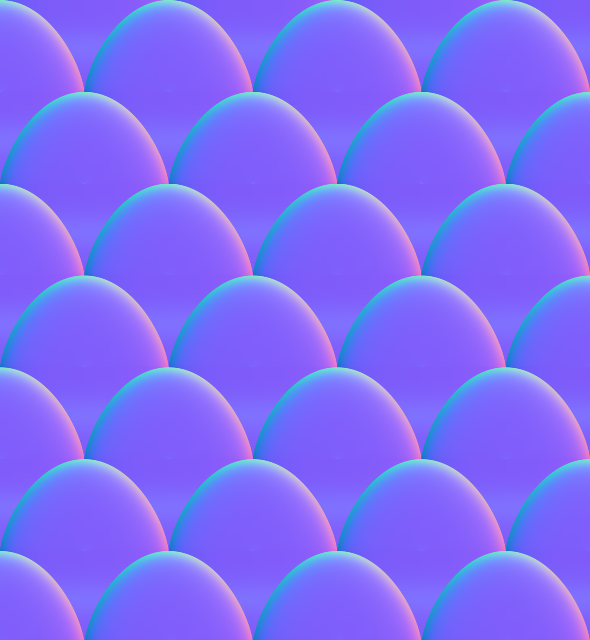
A Shadertoy shader for this texture map:

```glsl
// Tangent-space normal map of overlapping rounded scales in staggered rows.

const vec2 REPEATS = vec2(3.5, 6.97);    // columns and rows on the canvas
const float ROW_HEIGHT = 1.09;           // row pitch in scale half-widths
const float DOME_POWER = 1.43;           // 2.0 is an ellipse, lower is more pointed
const float BASE_TILT = -0.29;           // downward lean of each scale

// Position in a scale: x is -1..1 across, y is rows below its apex.
vec2 scalePosition(vec2 grid, float row) {
    float shifted = grid.x + 0.5 - 0.5 * mod(row, 2.0);
    return vec2(2.0 * fract(shifted) - 1.0, grid.y - row);
}

// Outward direction in xy, approximate distance inside the rim in z.
vec3 rimField(vec2 p) {
    float above = max(1.0 - p.y, 0.0);
    float radius = sqrt(pow(above, DOME_POWER) + p.x * p.x);
    vec2 gradient = vec2(2.0 * p.x, DOME_POWER * pow(above, DOME_POWER - 1.0) / ROW_HEIGHT);
    float steepness = max(length(gradient), 1e-4);
    float depth = (1.0 - radius) * 2.0 * max(radius, 1e-4) / steepness;
    return vec3(gradient / steepness, depth);
}

// Steep narrow bevel on top of a broad soft curve.
float rimSlope(float depth) {
    return 1.2 * exp(-depth / 0.05) + 0.55 * exp(-depth / 0.2);
}

// Faint upward swell in the hollow between two neighbouring scales.
float hollowSwell(float drop) {
    float offset = (drop - 1.53) / 0.2;
    return 0.17 * exp(-offset * offset);
}

vec3 scaleNormal(vec2 p, vec3 rim) {
    vec2 slope = rim.xy * rimSlope(max(rim.z, 0.0));
    slope.y += BASE_TILT + hollowSwell(p.y);
    return normalize(vec3(slope, 1.0));
}

void mainImage(out vec4 fragColor, in vec2 fragCoord) {
    vec2 uv = fragCoord / iResolution.xy;
    vec2 grid = vec2(uv.x, 1.0 - uv.y) * REPEATS;
    float row = floor(grid.y);
    float pixel = 2.0 * REPEATS.x / iResolution.x;

    // The front row covers the lower part of the row behind it.
    vec2 front = scalePosition(grid, row);
    vec2 back = scalePosition(grid, row - 1.0);
    vec3 frontRim = rimField(front);
    vec3 backRim = rimField(back);
    float coverage = smoothstep(-0.5 * pixel, 0.5 * pixel, frontRim.z);

    vec3 normal = mix(scaleNormal(back, backRim), scaleNormal(front, frontRim), coverage);
    fragColor = vec4(0.5 + 0.5 * normal, 1.0);
}
```
